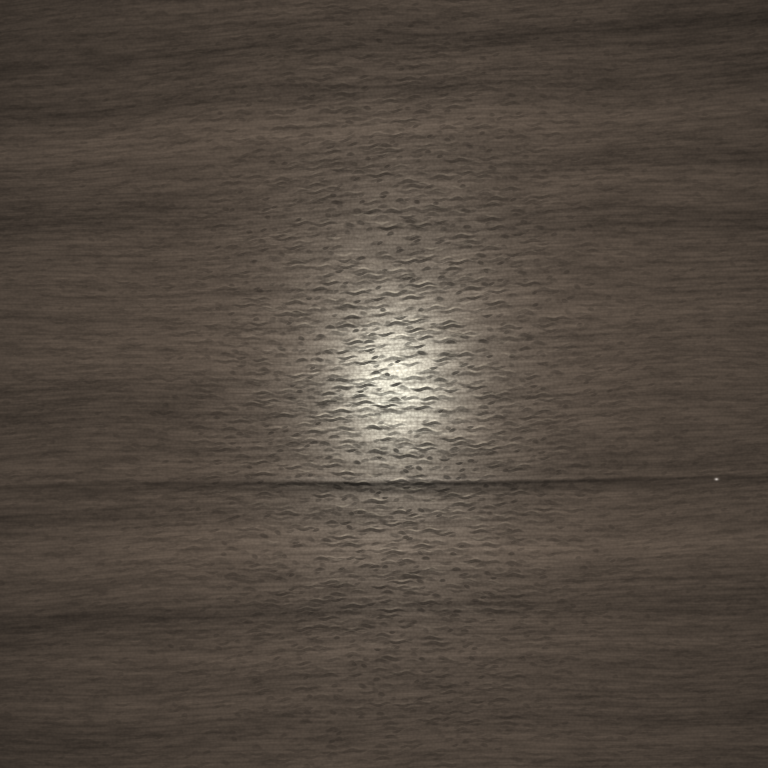
Give the GLSL for this texture, as a Shadertoy shader.

```glsl
// Dark brown wood grain with embossed pores, lit by a soft round glare.

vec2 hash2(vec2 p) {
    vec3 q = fract(p.xyx * vec3(0.1031, 0.1030, 0.0973));
    q += dot(q, q.yzx + 33.33);
    return fract((q.xx + q.yz) * q.zy);
}

// Cellular noise: distance to the nearest jittered point
float cellular(vec2 p) {
    vec2 cell = floor(p), f = fract(p);
    float nearest = 2.0;
    for (int j = -1; j <= 1; j++)
    for (int i = -1; i <= 1; i++) {
        vec2 o = vec2(i, j);
        nearest = min(nearest, length(o + hash2(cell + o) - f));
    }
    return nearest;
}

// Elongated pores: x is the dark pit, y the lit rim above it
vec2 pores(vec2 p, vec2 grid, float seed) {
    vec2 cell = floor(p * grid), f = fract(p * grid);
    vec2 result = vec2(0.0);
    for (int j = -1; j <= 1; j++)
    for (int i = -1; i <= 1; i++) {
        vec2 o = vec2(i, j);
        vec2 id = cell + o + seed;
        vec2 rnd = hash2(id + 71.0);
        vec2 d = (f - o - hash2(id)) / grid;
        d.y += 0.0012 * sin(d.x * 260.0 + rnd.y * 6.3);
        vec2 size = vec2(mix(0.004, 0.021, rnd.x * rnd.x), mix(0.0013, 0.0030, rnd.y));
        float pit = 1.0 - smoothstep(0.5, 1.35, length(d / size));
        vec2 rimOffset = vec2((rnd.x - 0.5) * 0.006, 0.0032);
        float rim = 1.0 - smoothstep(0.2, 1.3, length((d - rimOffset) / vec2(size.x * 0.6, 0.0017)));
        result = max(result, vec2(pit * step(0.25, rnd.y), rim * smoothstep(0.35, 1.0, rnd.x)));
    }
    return result;
}

float bump(float x, float center, float width) {
    float d = (x - center) / width;
    return exp(-d * d);
}

float glow(vec2 d, vec2 radius) {
    d /= radius;
    return exp(-dot(d, d));
}

// Broad stripes of the plank, positive where the wood is lighter
float stripes(vec2 q, float x) {
    float left = 1.0 - smoothstep(0.1, 0.7, x), right = smoothstep(0.3, 0.9, x);
    float tone = 0.0;
    float freq = 24.0;
    for (int i = 0; i < 5; i++) {
        float k = float(i);
        tone += 0.30 * sin(q.y * freq + 1.3 * sin(q.x * (2.0 + k) + k * 2.1) + k * 1.7) / (1.0 + 0.35 * k);
        freq *= 1.83;
    }
    tone -= 0.9 * bump(q.y, 0.945, 0.012) + 0.9 * bump(q.y, 0.88, 0.014);
    tone += 0.8 * bump(q.y, 0.83, 0.022);
    tone -= right * (0.9 * bump(q.y, 0.775, 0.015) + 0.8 * bump(q.y, 0.70, 0.012));
    tone -= left * (0.8 * bump(q.y, 0.735, 0.018) + 0.7 * bump(q.y, 0.47, 0.025));
    tone += 0.6 * bump(q.y, 0.65, 0.025) + 0.8 * bump(q.y, 0.285, 0.020);
    tone -= 0.8 * bump(q.y, 0.335, 0.012) * left + 1.1 * bump(q.y, 0.205, 0.014);
    tone += 0.6 * bump(q.y, 0.155, 0.016) + 0.5 * bump(q.y, 0.09, 0.012);
    return tone - 1.0 * bump(q.y, 0.055, 0.010);
}

void mainImage(out vec4 fragColor, in vec2 fragCoord) {
    vec2 p = fragCoord / iResolution.xy;
    vec2 fromLight = p - vec2(0.512, 0.502);

    // Grain tilts upward to the right, more so near the top
    vec2 q = p;
    q.y -= (p.x - 0.5) * (0.025 + 0.04 * smoothstep(0.55, 0.9, p.y));
    q.y += 0.004 * sin(p.x * 7.0 + p.y * 9.0) + 0.002 * sin(p.x * 19.0 - p.y * 23.0);

    // Wood colour with fine fibres
    float fibre = cellular(q * vec2(9.0, 150.0)) + 0.7 * cellular(q * vec2(24.0, 290.0) + 17.0) - 0.82;
    float speckle = cellular(p * 230.0) - 0.48;
    float tone = 1.0 + 0.105 * stripes(q, p.x) - 0.20 * fibre - 0.09 * speckle;
    vec3 color = vec3(0.312, 0.272, 0.237) * tone;
    color *= 1.06 - 0.62 * dot(fromLight, fromLight);

    // Glare: tight core inside a tall halo
    float core = glow(fromLight, vec2(0.070, 0.088));
    float halo = glow(fromLight, vec2(0.145, 0.225));
    float sheen = glow(fromLight - vec2(0.0, -0.02), vec2(0.19, 0.36));
    float gloss = 1.0 - 0.45 * fibre - 0.35 * speckle;
    color += (vec3(0.37, 0.385, 0.36) * core + vec3(0.155, 0.16, 0.15) * halo + 0.025 * sheen) * gloss;

    // Embossed pores and their glints
    vec2 coarse = pores(q, vec2(30.0, 92.0), 0.0);
    vec2 fine = pores(q + 0.37, vec2(41.0, 125.0), 130.0);
    float pit = max(coarse.x, 0.6 * fine.x);
    float rim = max(coarse.y, 0.8 * fine.y);
    color *= 1.0 - pit * (0.10 + 0.30 * sheen + 0.22 * core);
    color += vec3(0.30, 0.29, 0.25) * rim * sheen * (0.30 + 0.45 * halo) * (1.0 - 0.6 * core);

    // Seam: a thin groove with shade above and a faint lit edge below
    float seam = p.y - 0.366 - 0.011 * p.x - 0.002 * sin(p.x * 8.0);
    float seamFade = 0.35 + 0.65 * bump(p.x, 0.53, 0.28);
    color *= 1.0 - seamFade * (0.38 * bump(seam, 0.0, 0.0028) + 0.28 * bump(seam, -0.007, 0.007));
    color += 0.07 * halo * bump(seam, 0.006, 0.003);

    // Lone bright fleck on the right
    color += 0.5 * glow(p - vec2(0.933, 0.376), vec2(0.0025, 0.0018));

    fragColor = vec4(clamp(color, 0.0, 1.0), 1.0);
}
```
